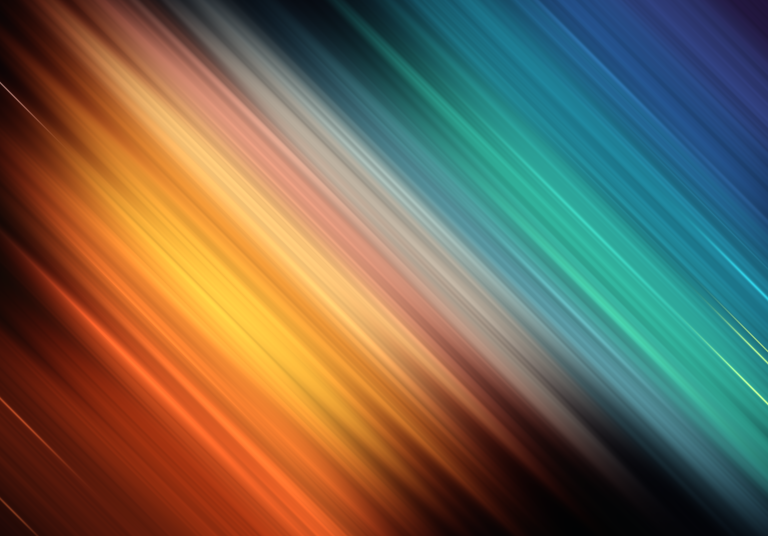
Reproduce this background procedurally as a Shadertoy shader.

```glsl
// Diagonal motion-blurred light: ember red, gold, teal and indigo streaks.

float hash(vec2 p) {
    return fract(sin(dot(p, vec2(127.1, 311.7))) * 43758.5453);
}

float noise(vec2 p) {
    vec2 cell = floor(p), f = fract(p);
    f = f * f * (3.0 - 2.0 * f);
    return mix(mix(hash(cell), hash(cell + vec2(1, 0)), f.x),
               mix(hash(cell + vec2(0, 1)), hash(cell + vec2(1, 1)), f.x), f.y);
}

// Blends in a colour band between two offsets; it fades toward both ends.
void band(inout vec3 col, vec2 st, float from, float to, vec3 tint, float centre, float reach) {
    float cool = smoothstep(0.1, 0.4, st.x);
    float d = (st.y - centre) / reach;
    vec3 falloff = mix(vec3(1.0, 1.7, 1.8), vec3(1.15, 1.0, 0.9), cool);
    vec3 shadow = mix(vec3(0.09, 0.035, 0.02), vec3(0.03, 0.05, 0.09), cool);
    vec3 lit = shadow * (1.0 - tint) + tint * exp(-d * d * d * d * falloff);
    col = mix(col, lit, smoothstep(from, to, st.x));
}

// Thin line of light at one offset, soft at both ends.
float ray(vec2 st, float offset, float centre, float reach, float width) {
    float across = (st.x - offset) / max(width, 0.9 / iResolution.y);
    float along = (st.y - centre) / reach;
    return exp(-across * across - along * along);
}

void mainImage(out vec4 fragColor, in vec2 fragCoord) {
    // x runs across the streaks, y along them
    vec2 p = fragCoord / iResolution.y;
    vec2 st = vec2(p.x + p.y - 1.0, p.x - p.y + 1.0);

    // Ragged band edges
    vec2 w = st;
    w.x += 0.035 * (noise(vec2(st.x * 22.0, st.y * 0.7)) - 0.5);
    w.x += 0.020 * (noise(vec2(st.x * 70.0, st.y * 0.9 + 5.0)) - 0.5);
    w.y += 0.16 * (noise(vec2(st.x * 32.0, 8.0)) - 0.5);

    // Embers and gold
    vec3 col = vec3(0.12, 0.03, 0.02);
    band(col, w, -1.00, -0.78, vec3(0.27, 0.06, 0.02), 1.10, 0.70);
    band(col, w, -0.78, -0.56, vec3(0.58, 0.16, 0.04), 1.32, 0.62);
    band(col, w, -0.54, -0.42, vec3(0.86, 0.33, 0.12), 1.22, 0.68);
    band(col, w, -0.42, -0.29, vec3(0.93, 0.46, 0.16), 1.04, 0.70);
    band(col, w, -0.29, -0.15, vec3(1.00, 0.69, 0.21), 1.00, 0.68);
    band(col, w, -0.13, -0.02, vec3(0.96, 0.59, 0.20), 1.00, 0.76);
    band(col, w, -0.02, 0.08, vec3(1.00, 0.78, 0.46), 0.92, 0.78);

    // Rose and pale sand
    band(col, w, 0.09, 0.20, vec3(0.84, 0.56, 0.45), 0.98, 0.78);
    band(col, w, 0.20, 0.32, vec3(0.70, 0.65, 0.57), 1.15, 0.72);

    // Teal and indigo
    band(col, w, 0.32, 0.46, vec3(0.31, 0.54, 0.56), 1.50, 0.83);
    band(col, w, 0.46, 0.61, vec3(0.17, 0.68, 0.57), 1.62, 0.83);
    band(col, w, 0.63, 0.85, vec3(0.09, 0.47, 0.54), 1.52, 0.90);
    band(col, w, 0.87, 1.06, vec3(0.11, 0.27, 0.48), 1.42, 0.60);
    band(col, w, 1.06, 1.22, vec3(0.16, 0.21, 0.44), 1.38, 0.60);
    band(col, w, 1.20, 1.42, vec3(0.10, 0.03, 0.15), 1.40, 0.80);

    // Golden hot spot
    vec2 spot = (st - vec2(-0.15, 1.02)) / vec2(0.11, 0.27);
    col += vec3(0.06, 0.12, 0.05) * exp(-dot(spot, spot));

    // Brushed grain in three sizes
    float grain = 0.0;
    for (int i = 0; i < 3; i++) {
        float k = float(i);
        grain += noise(vec2(st.x * 38.0 * exp2(k * 1.1), st.y * 1.2 + 17.0 * k)) - 0.5;
    }
    col *= 1.0 + 0.13 * grain;

    // Scattered faint rays
    for (int i = 0; i < 36; i++) {
        float id = float(i);
        float offset = mix(-0.95, 1.3, hash(vec2(id, 1.0)));
        float centre = 1.15 + 0.35 * offset + 0.8 * (hash(vec2(id, 2.0)) - 0.5);
        float glow = ray(st, offset, centre, 0.35, 0.002 + 0.005 * hash(vec2(id, 3.0)));
        col += (col * 0.25 + 0.025) * glow * (hash(vec2(id, 4.0)) - 0.2);
    }

    // Bright accents
    vec3 ember = vec3(0.55, 0.28, 0.14);
    col += ember * 0.45 * ray(st, -0.37, 1.20, 0.42, 0.009);
    col += ember * 0.35 * ray(st, -0.43, 0.95, 0.40, 0.012);
    col += ember * 0.70 * ray(st, -0.743, 0.80, 0.17, 0.003);
    col += ember * 0.60 * ray(st, -0.93, 0.97, 0.10, 0.003);
    col += vec3(0.5, 0.42, 0.4) * ray(st, -0.154, 0.17, 0.13, 0.002);
    col += vec3(0.22, 0.15, 0.13) * ray(st, 0.25, 0.50, 0.40, 0.010);
    vec3 lime = vec3(0.65, 0.50, 0.05);
    col += lime * ray(st, 0.679, 2.16, 0.18, 0.0025);
    col += lime * 0.9 * ray(st, 0.755, 2.08, 0.14, 0.0025);
    col += lime * 0.8 * ray(st, 0.777, 2.06, 0.13, 0.002);
    col += vec3(0.08, 0.35, 0.35) * ray(st, 0.875, 1.95, 0.20, 0.004);
    col += vec3(0.06, 0.17, 0.08) * ray(st, 0.56, 1.75, 0.38, 0.012);

    fragColor = vec4(clamp(col, 0.0, 1.0), 1.0);
}
```
